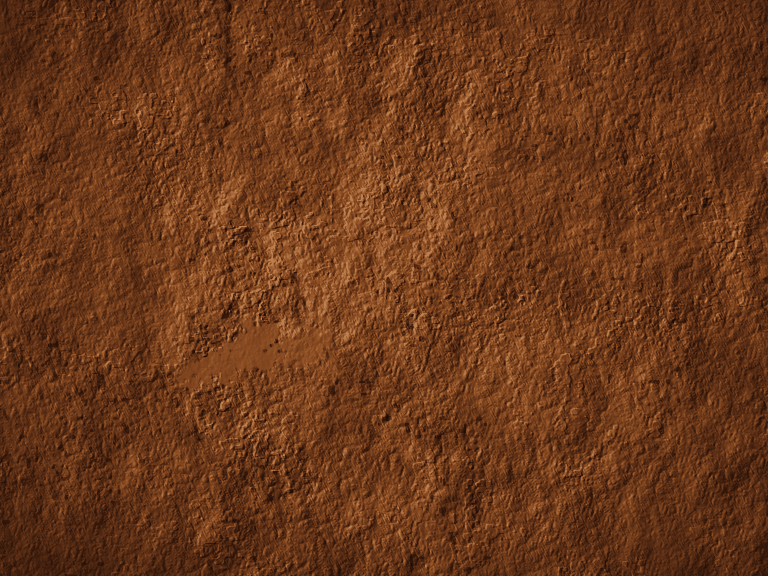
Write a WebGL 1 fragment shader that draws this texture.

```glsl
precision highp float;
// Rough rust-brown earthen wall: a height field of lumps and sharply creased crumbs,
// lit at a low angle from the upper left, with small ragged flakes, a broken crack,
// two smooth worn patches, dark pits and a shaded border.

uniform vec2 u_resolution;

float hash(vec2 p) {
  return fract(sin(dot(p, vec2(127.1, 311.7))) * 43758.5453);
}

float noise(vec2 p) {
  vec2 cell = floor(p);
  vec2 f = fract(p);
  f = f * f * (3.0 - 2.0 * f);
  float low = mix(hash(cell), hash(cell + vec2(1.0, 0.0)), f.x);
  float high = mix(hash(cell + vec2(0.0, 1.0)), hash(cell + 1.0), f.x);
  return mix(low, high, f.y);
}

// Smooth lumps, then folded octaves whose creases part the crumbs, then flakes.
float wallHeight(vec2 p) {
  vec2 q = p * vec2(15.5, 12.5);
  float height = 0.0;
  float amplitude = 0.9;
  for (int i = 0; i < 5; i++) {
    float n = noise(q);
    height += amplitude * (i < 2 ? n : 1.15 * abs(n - 0.5));
    q = mat2(0.8, 0.6, -0.6, 0.8) * q * 2.05 + 19.7;
    amplitude *= 0.7;
  }
  float torn = 0.5 * (noise(p * 85.0 + 3.0) - 0.5) + 0.5 * (noise(p * 170.0) - 0.5);
  float flake = smoothstep(0.58, 0.74, noise(p * vec2(44.0, 27.0) + 5.0) + torn);
  float scatter = smoothstep(0.35, 0.8, noise(p * 11.0 + 11.0));
  return height + 0.2 * flake * scatter;
}

// Soft oval with a ragged outline, stretched along its tilted axis.
float wornPatch(vec2 p, vec2 center, vec2 size, float ragged) {
  vec2 d = mat2(0.86, -0.5, 0.5, 0.86) * (p - center) / size;
  return 1.0 - smoothstep(0.7, 1.0, length(d) + ragged);
}

// Chain of dark chips that runs down the wall and bends left below the middle.
float crackLine(vec2 p) {
  float bend = (p.y - 0.3) / 0.13;
  float x = 0.4 - 0.05 * exp(-bend * bend);
  x += 0.03 * (noise(vec2(p.y * 13.0, 3.0)) - 0.5);
  x += 0.02 * (noise(vec2(p.y * 70.0, 8.0)) - 0.5);
  float chips = smoothstep(0.5, 0.65, noise(p * vec2(150.0, 75.0) + 13.0));
  float side = abs(p.x - x);
  float run = smoothstep(0.3, 0.6, noise(vec2(p.y * 11.0, 41.0)));
  return run * (chips * (1.0 - smoothstep(0.002, 0.009, side)) + 0.3 * exp(-side * 70.0));
}

vec3 soilColor(float tone) {
  vec3 color = mix(vec3(0.11, 0.045, 0.02), vec3(0.20, 0.09, 0.04), smoothstep(-0.05, 0.18, tone));
  color = mix(color, vec3(0.39, 0.20, 0.09), clamp((tone - 0.18) / 0.21, 0.0, 1.0));
  color = mix(color, vec3(0.56, 0.31, 0.14), clamp((tone - 0.39) / 0.17, 0.0, 1.0));
  return mix(color, vec3(0.74, 0.50, 0.31), clamp((tone - 0.56) / 0.22, 0.0, 1.0));
}

void main() {
  vec2 uv = gl_FragCoord.xy / u_resolution;
  vec2 p = gl_FragCoord.xy / u_resolution.y;

  // Low raking light: slopes that face it brighten, the others fall dark.
  vec2 toLight = vec2(-0.86, 0.5) * 0.0016;
  float back = wallHeight(p - toLight);
  float front = wallHeight(p + toLight);
  float relief = back - front;
  float lift = 0.5 * (back + front) - 0.97;

  // Worn patches flatten the grain, with crumbs left on them.
  float ragged = 0.9 * (noise(p * 38.0) - 0.5) + 0.9 * (noise(p * 115.0) - 0.5);
  float worn = wornPatch(p, vec2(0.415, 0.385), vec2(0.095, 0.048), ragged);
  worn = max(worn, 0.75 * wornPatch(p, vec2(0.53, 0.4), vec2(0.055, 0.035), ragged));
  float roughness = mix(1.0, 1.75, noise(p * 7.0 + 23.0)) * (1.0 - 0.8 * worn);

  float tone = 0.45 + relief * roughness + 0.12 * lift * (1.0 - worn);
  tone += 0.06 * (noise(p * 3.0 + 51.0) - 0.5) + 0.04 * worn;

  // Pits and the crack sink into shadow.
  float pit = smoothstep(0.76, 0.86, noise(p * vec2(140.0, 95.0) + 71.0));
  pit *= smoothstep(0.45, 0.7, noise(p * 12.0 + 31.0)) * (1.0 - worn);
  tone -= 0.18 * pit + 0.18 * crackLine(p);

  // Shaded border.
  vec2 offset = uv - vec2(0.52, 0.52);
  tone *= 1.1 - 1.05 * dot(offset, offset);

  gl_FragColor = vec4(soilColor(tone), 1.0);
}
```
